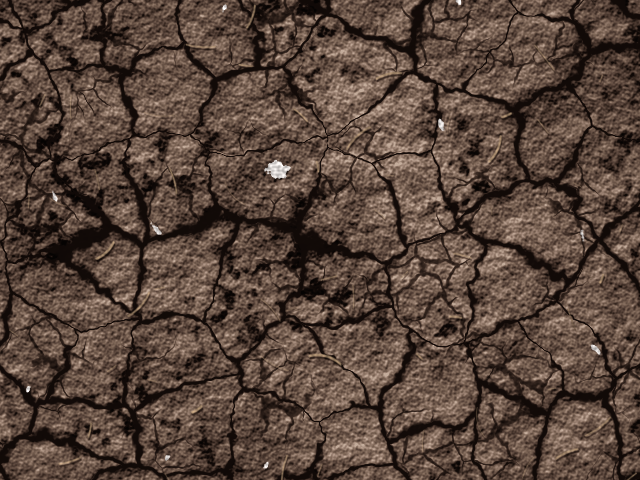
A Shadertoy shader for this texture:

```glsl
// Dry, cracked brown earth with crumbly grain, scattered straw and pale flakes.

const vec3 SOIL[6] = vec3[6](
    vec3(0.07, 0.04, 0.03), vec3(0.22, 0.16, 0.13), vec3(0.35, 0.27, 0.23),
    vec3(0.48, 0.39, 0.33), vec3(0.62, 0.52, 0.46), vec3(0.77, 0.68, 0.61));
const vec3  STRAW_COLOR  = vec3(0.74, 0.62, 0.48);
const vec3  FLAKE_COLOR  = vec3(0.90, 0.88, 0.87);
const vec2  LIGHT_DIR    = vec2(-0.35, 0.94);
const vec2  PATCH_CENTER = vec2(0.578, 0.646);
const float PATCH_RADIUS = 0.019;
const float BASE_TONE    = 0.43;
const float RELIEF_STEP  = 0.004;
const float RELIEF_GAIN  = 1.3;
const float PLATE_SCALE  = 6.0;   // large plates per canvas height
const float CHIP_SCALE   = 15.0;  // small plates per canvas height
const float CRACK_WIDTH  = 0.0085;
const float STRAW_CELL   = 0.1;
const float STRAW_CHANCE = 0.42;
const float FLAKE_CELL   = 0.18;
const float FLAKE_CHANCE = 0.24;

// Integer hash of a lattice point to two values in 0..1
vec2 hash2(vec2 cell) {
    uvec2 v = uvec2(ivec2(cell) + 4096);
    v = v * 1664525u + 1013904223u;
    v.x += v.y * 1664525u;
    v.y += v.x * 1664525u;
    v ^= v >> 16u;
    v.x += v.y * 1664525u;
    v.y += v.x * 1664525u;
    v ^= v >> 16u;
    return vec2(v & 65535u) / 65535.0;
}

float cornerSlope(vec2 cell, vec2 offset) {
    float angle = 6.2832 * hash2(cell).x;
    return dot(vec2(cos(angle), sin(angle)), offset);
}

// Gradient noise, about -0.7..0.7
float noise(vec2 p) {
    vec2 i = floor(p), f = p - i;
    vec2 u = f * f * f * (f * (f * 6.0 - 15.0) + 10.0);
    vec2 e = vec2(1.0, 0.0);
    return mix(mix(cornerSlope(i, f), cornerSlope(i + e, f - e), u.x),
               mix(cornerSlope(i + e.yx, f - e.yx), cornerSlope(i + 1.0, f - 1.0), u.x), u.y);
}

float soilHeight(vec2 p) {
    float sum = 0.0, amp = 1.0;
    p *= 9.0;
    for (int i = 0; i < 5; i++) {
        sum += amp * noise(p);
        p = mat2(1.68, 1.26, -1.26, 1.68) * p + 17.3;
        amp *= 0.6;
    }
    return sum;
}

// Distance to the nearest Voronoi border, in cell units
float plateEdge(vec2 p) {
    vec2 i = floor(p), f = p - i, nearCell = vec2(0.0), nearVec = vec2(8.0);
    for (int y = -1; y <= 1; y++)
    for (int x = -1; x <= 1; x++) {
        vec2 g = vec2(x, y), r = g + hash2(i + g) - f;
        if (dot(r, r) < dot(nearVec, nearVec)) { nearVec = r; nearCell = g; }
    }
    float edge = 8.0;
    for (int y = -2; y <= 2; y++)
    for (int x = -2; x <= 2; x++) {
        vec2 g = nearCell + vec2(x, y), r = g + hash2(i + g) - f, across = r - nearVec;
        if (dot(across, across) > 1e-5)
            edge = min(edge, dot(0.5 * (nearVec + r), normalize(across)));
    }
    return edge;
}

// Coverage of scattered, slightly bent stalks
float straw(vec2 p, float px) {
    vec2 home = floor(p / STRAW_CELL);
    float cover = 0.0;
    for (int y = -1; y <= 1; y++)
    for (int x = -1; x <= 1; x++) {
        vec2 cell = home + vec2(x, y);
        vec2 pick = hash2(cell + 211.0), size = hash2(cell + 523.0);
        if (pick.x > STRAW_CHANCE) continue;
        vec2 q = p - (cell + hash2(cell + 97.0)) * STRAW_CELL;
        float c = cos(6.2832 * pick.y), s = sin(6.2832 * pick.y);
        q = mat2(c, -s, s, c) * q;
        q.y += (size.y - 0.5) * 16.0 * q.x * q.x;
        float len = mix(0.007, 0.034, size.x * size.x);
        float d = length(vec2(max(abs(q.x) - len, 0.0), q.y)) - mix(0.0008, 0.0027, size.y * size.y);
        cover = max(cover, (1.0 - smoothstep(-px, px, d)) * mix(0.45, 1.0, size.y));
    }
    return cover;
}

// Coverage of small ragged flakes and the one large pale patch
float flakes(vec2 p, float px) {
    float ragged = 0.006 * noise(p * 70.0) + 0.004 * noise(p * 160.0);
    float d = length((p - PATCH_CENTER) * vec2(0.9, 1.1)) - PATCH_RADIUS + 1.8 * ragged;
    vec2 home = floor(p / FLAKE_CELL);
    for (int y = -1; y <= 1; y++)
    for (int x = -1; x <= 1; x++) {
        vec2 cell = home + vec2(x, y), pick = hash2(cell + 701.0);
        if (pick.x > FLAKE_CHANCE) continue;
        vec2 q = p - (cell + hash2(cell + 809.0)) * FLAKE_CELL;
        q.x += (pick.y - 0.5) * 1.6 * q.y;
        d = min(d, length(q * vec2(1.3, 0.8)) - mix(0.003, 0.009, pick.y) + ragged);
    }
    return 1.0 - smoothstep(-px, px, d);
}

void mainImage(out vec4 fragColor, in vec2 fragCoord) {
    vec2 p = fragCoord / iResolution.y, uv = fragCoord / iResolution.xy - 0.5;
    float px = 1.0 / iResolution.y;

    // Relief lit from one side, with broad and fine tone changes
    float relief = soilHeight(p) - soilHeight(p + LIGHT_DIR * RELIEF_STEP);
    float grain = noise(p * 130.0 + 5.0);
    float tone = BASE_TONE + RELIEF_GAIN * relief + 0.2 * noise(p * 3.0 + 8.0) + 0.22 * grain;

    // Shadowed pits gathered in rough ground
    float rough = smoothstep(-0.15, 0.35, noise(p * 4.0 + 40.0));
    float pits = smoothstep(0.05, 0.42, noise(p * 22.0) + 0.6 * noise(p * 55.0 + 3.0));
    tone -= 0.38 * rough * pits;

    // Ragged cracks of varying width
    vec2 warp = 0.05 * vec2(noise(p * 7.0), noise(p * 7.0 + 31.0))
              + 0.016 * vec2(noise(p * 28.0), noise(p * 28.0 + 57.0))
              + 0.005 * vec2(noise(p * 90.0), noise(p * 90.0 + 83.0));
    float plate = plateEdge((p + warp) * PLATE_SCALE) / PLATE_SCALE;
    float chip = plateEdge((p + warp) * CHIP_SCALE + 60.0) / CHIP_SCALE;
    float width = CRACK_WIDTH * smoothstep(-0.42, 0.4, noise(p * 5.0 + 21.0)) + 0.0006;
    float chipWidth = 0.0045 * smoothstep(-0.05, 0.4, noise(p * 6.0 + 71.0));
    float crack = 1.0 - smoothstep(0.4 * width, width + 1.2 * px, plate);
    float fissure = (1.0 - smoothstep(0.3 * chipWidth, chipWidth + px, chip)) * smoothstep(0.0, 0.002, chipWidth);
    tone -= 0.13 * (1.0 - smoothstep(0.0, 3.0 * width, plate));
    tone = mix(tone, 0.05, max(0.95 * crack, 0.75 * fissure));
    tone *= 1.04 - 0.35 * dot(uv, uv);

    // Shadows under loose bits, then the soil colour ramp
    tone *= 1.0 - 0.6 * straw(p + LIGHT_DIR * 0.005, px);
    float level = (tone - SOIL[0].r) / 0.14;
    vec3 color = SOIL[0] * clamp(1.0 + 0.5 * level, 0.3, 1.0);
    for (int i = 1; i < 6; i++) color = mix(color, SOIL[i], clamp(level - float(i - 1), 0.0, 1.0));

    // Straw and flakes on top
    color = mix(color, STRAW_COLOR * (0.95 + 0.4 * grain), 0.85 * straw(p, px));
    color = mix(color, FLAKE_COLOR * (0.95 + 0.5 * grain), flakes(p, px));
    fragColor = vec4(color, 1.0);
}
```
